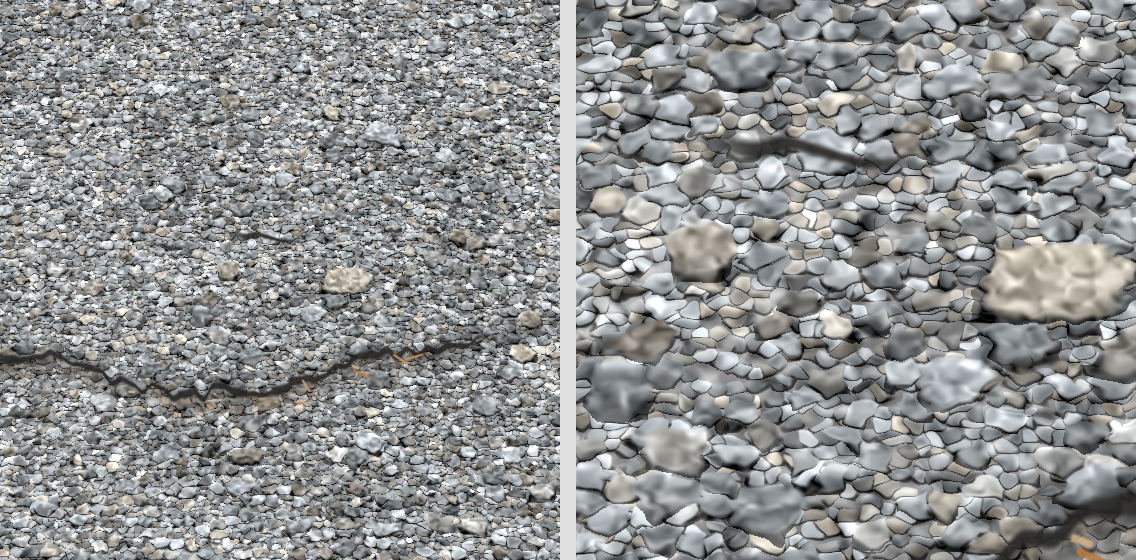
Left, the full canvas; right, a detail of the centre.
Reproduce this texture procedurally as a three.js fragment shader.

```glsl
// Weathered asphalt: layers of angular Voronoi chippings, finer toward the top,
// each with its own tone, tint, lit upper face and shadowed foot. A ragged crack
// crosses the lower half, with brown dust and bits of straw lying below it.
varying vec2 vUv;

const float FINE_SCALE = 92.0;     // chippings across the canvas, per layer
const float MEDIUM_SCALE = 46.0;
const float LARGE_SCALE = 25.0;
const float BOULDER_SCALE = 13.0;
const float GRIT_SCALE = 165.0;
const float GRIT_CONTRAST = 0.34;
const float TONE_LOW = 0.47;
const float TONE_HIGH = 0.81;
const float FACE_LIGHT = 0.20;     // brightening toward the top of a stone
const float FOOT_SHADOW = 0.62;
const float CRACK_WIDTH = 0.011;
const int STRAWS = 10;
const vec3 COOL_TINT = vec3(0.965, 1.0, 1.025);
const vec3 WARM_TINT = vec3(1.045, 1.0, 0.925);
const vec3 CRACK_COLOR = vec3(0.16, 0.155, 0.15);
const vec3 DUST_TINT = vec3(0.86, 0.81, 0.76);
const vec3 STRAW_COLOR = vec3(0.84, 0.73, 0.56);
const vec3 RUST_COLOR = vec3(0.73, 0.47, 0.24);

vec3 hash3(vec2 p) {
  vec3 q = fract(p.xyx * vec3(0.1031, 0.1030, 0.0973));
  q += dot(q, q.yxz + 33.33);
  return fract((q.xxy + q.yzz) * q.zyx);
}

float noise(vec2 p) {
  vec2 i = floor(p), f = fract(p);
  f = f * f * (3.0 - 2.0 * f);
  float low = mix(hash3(i).x, hash3(i + vec2(1.0, 0.0)).x, f.x);
  float high = mix(hash3(i + vec2(0.0, 1.0)).x, hash3(i + 1.0).x, f.x);
  return mix(low, high, f.y);
}

// Lays one layer of stones over the colour; share is the part of cells filled.
void addStones(inout vec3 color, vec2 p, float share, float seed) {
  vec2 cell = floor(p), offset = vec2(0.0), id = cell;
  float nearest = 8.0, second = 8.0;
  for (int j = -1; j <= 1; j++) {
    for (int i = -1; i <= 1; i++) {
      vec2 c = cell + vec2(float(i), float(j));
      vec2 d = p - c - 0.1 - 0.8 * hash3(c + seed).xy;
      float dist = length(d);
      if (dist < nearest) {
        second = nearest;
        nearest = dist;
        offset = d;
        id = c;
      } else {
        second = min(second, dist);
      }
    }
  }
  vec3 look = hash3(id + seed + 71.0);
  float present = step(hash3(id + seed + 137.0).x, share);
  float edge = min(second - nearest, 0.68 - nearest);
  float body = smoothstep(0.03, 0.15, edge) * present;
  float foot = (1.0 - smoothstep(0.04, 0.22, edge)) * smoothstep(-0.05, 0.35, -offset.y);

  float tone = mix(TONE_LOW, TONE_HIGH, look.x) + 0.15 * pow(look.y, 9.0);
  tone -= 0.17 * smoothstep(0.86, 1.0, look.z);
  tone += FACE_LIGHT * offset.y;
  float warmth = smoothstep(0.55, 1.0, fract(look.z * 7.0 + look.x * 0.4));
  color = mix(color, tone * mix(COOL_TINT, WARM_TINT, warmth), body);
  color *= 1.0 - FOOT_SHADOW * foot * present * smoothstep(-0.25, 0.0, edge);
}

// Height of the main crack at x.
float crackPath(float x) {
  float sweep = 0.33 + 0.03 * cos(8.8 * (x - 0.02)) + 0.1 * smoothstep(0.75, 1.0, x);
  return sweep + 0.035 * (noise(vec2(x * 15.0, 3.0)) - 0.5)
    + 0.02 * (noise(vec2(x * 55.0, 9.0)) - 0.5);
}

// Coverage of a ragged crack at signed height d above its path, between two ends.
float crack(float x, float d, float start, float end, float width) {
  float taper = smoothstep(start - 0.02, start + 0.02, x) * (1.0 - smoothstep(end - 0.03, end + 0.03, x));
  float w = width * taper * (0.15 + 0.95 * noise(vec2(x * 38.0, start * 40.0 + 5.0)));
  return taper * (1.0 - smoothstep(w * 0.35, w * 0.75 + 0.004, abs(d)));
}

void main() {
  vec2 p = vUv;
  // Foreshortened ground plane with slightly ragged stone outlines
  vec2 ground = vec2((p.x - 0.5) * (0.85 + 0.4 * p.y), p.y * (1.1 + 0.35 * p.y)) + 2.0;
  vec2 ragged = vec2(noise(ground * 110.0), noise(ground * 110.0 + 50.0)) - 0.5;
  ground += 0.007 * ragged;

  vec3 color = vec3(0.53);
  addStones(color, ground * FINE_SCALE, 0.95, 11.0);
  addStones(color, ground * MEDIUM_SCALE, 0.48, 23.0);
  addStones(color, ground * LARGE_SCALE, 0.11, 47.0);
  addStones(color, ground * BOULDER_SCALE, 0.015, 83.0);

  // Grit on the faces and broad patches of wear
  float grit = noise(ground * GRIT_SCALE) + noise(ground.yx * GRIT_SCALE * 0.6 + 19.0) - 1.0;
  color += GRIT_CONTRAST * grit + 0.09 * (noise(p * 6.0) - 0.5) + 0.015;

  // Dust below the main crack, shade around it, then the cracks
  float above = p.y - crackPath(p.x);
  float reach = 1.0 - smoothstep(0.6, 0.95, p.x);
  float dust = (1.0 - smoothstep(0.0, 0.075, -above)) * step(above, 0.0) * reach;
  color = mix(color, color * DUST_TINT, dust * (0.5 + 0.5 * noise(p * 25.0)));
  color *= 1.0 - 0.22 * (1.0 - smoothstep(0.0, 0.045, abs(above)));
  float wander = 0.03 * (noise(vec2(p.x * 32.0, 21.0)) - 0.5);
  float upper = p.y - 0.585 + 0.3 * max(p.x - 0.46, 0.0) + wander;
  float gap = crack(p.x, above, -0.1, 0.87, CRACK_WIDTH);
  gap = max(gap, crack(p.x, upper, 0.42, 0.53, CRACK_WIDTH * 0.75));
  gap = max(gap, 0.8 * crack(p.x, p.y - 0.57 + wander, 0.28, 0.33, CRACK_WIDTH * 0.6));
  color = mix(color, CRACK_COLOR, 0.9 * gap);

  // Straw and rusty crumbs scattered along the crack
  for (int i = 0; i < STRAWS; i++) {
    vec3 h = hash3(vec2(float(i) * 3.0, 7.0)), k = hash3(vec2(float(i) * 5.0, 31.0));
    float x = mix(0.12, 0.78, h.x), angle = 2.0 * (h.z - 0.5);
    vec2 axis = vec2(cos(angle), sin(angle));
    vec2 d = p - vec2(x, crackPath(x) - 0.005 - 0.04 * h.y);
    float halfLength = mix(0.004, 0.028, k.x * k.x);
    float dist = length(d - axis * clamp(dot(d, axis), -halfLength, halfLength));
    color = mix(color, mix(STRAW_COLOR, RUST_COLOR, k.y * k.y), 0.85 * (1.0 - smoothstep(0.001, 0.0035, dist)));
  }
  gl_FragColor = vec4(clamp(color, 0.0, 1.0), 1.0);
}
```
